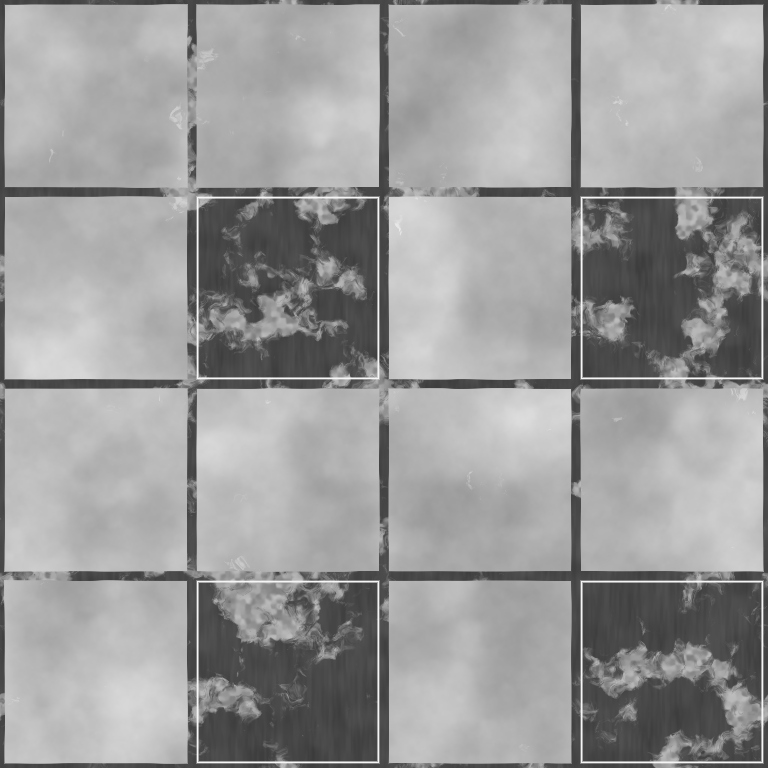
A WebGL 1 fragment shader for this pattern:

```glsl
precision highp float;

uniform vec2 u_resolution;

vec3 hash3(vec2 p, float seed) {
  vec3 q = vec3(dot(p, vec2(127.1, 311.7)), dot(p, vec2(269.5, 183.3)), dot(p, vec2(419.2, 371.9)));
  return fract(sin(q + seed * 17.3) * 43758.5);
}

// Smooth cellular noise: values of jittered points blended by distance, wrapping at period
float cellNoise(vec2 p, vec2 period, float seed) {
  vec2 cell = floor(p);
  vec2 local = p - cell;
  float total = 0.0;
  float weights = 0.0001;
  for (int y = -1; y <= 1; y++) {
    for (int x = -1; x <= 1; x++) {
      vec2 neighbour = vec2(float(x), float(y));
      vec3 h = hash3(mod(cell + neighbour, period), seed);
      float d = length(neighbour + 0.2 + 0.6 * h.xy - local);
      float w = 1.0 - smoothstep(0.0, 1.2, d);
      w *= w;
      total += w * h.z;
      weights += w;
    }
  }
  return total / weights;
}

float fbm(vec2 uv, vec2 period, float gain, float seed) {
  float total = 0.0;
  float weights = 0.0;
  float amplitude = 1.0;
  for (int octave = 0; octave < 6; octave++) {
    total += amplitude * cellNoise(uv * period, period, seed + float(octave));
    weights += amplitude;
    amplitude *= gain;
    period *= 2.0;
  }
  return total / weights;
}

// Dark stone with vertical grain and ragged pale blotches
float darkStone(vec2 uv, float blotch) {
  float grain = cellNoise(uv * vec2(180.0, 14.0), vec2(180.0, 14.0), 31.0)
              + cellNoise(uv * vec2(320.0, 48.0), vec2(320.0, 48.0), 32.0) - 1.0;
  float mottle = cellNoise(uv * 40.0, vec2(40.0), 33.0) - 0.5;
  float base = 0.28 + 0.03 * grain + 0.05 * mottle;
  float pale = 0.62 + 0.25 * (cellNoise(uv * 150.0, vec2(150.0), 34.0) - 0.5);
  return mix(base, pale, smoothstep(0.55, 0.71, blotch));
}

// Pale stone with soft clouds, different on every tile
float paleStone(vec2 uv, float blotch, float seed) {
  float cloud = fbm(uv, vec2(8.0), 0.5, seed);
  return 0.725 + 0.36 * (cloud - 0.5) + 0.1 * smoothstep(0.76, 0.84, blotch);
}

void main() {
  vec2 uv = gl_FragCoord.xy / u_resolution;
  vec2 tile = floor(uv * 4.0);
  vec2 local = fract(uv * 4.0) - 0.5;
  float pixel = 4.0 / min(u_resolution.x, u_resolution.y);

  // Shared blotch field, warped into wisps
  vec2 warp = vec2(cellNoise(uv * 48.0, vec2(48.0), 11.0), cellNoise(uv * 48.0, vec2(48.0), 12.0))
            + 0.5 * vec2(cellNoise(uv * 112.0, vec2(112.0), 13.0), cellNoise(uv * 112.0, vec2(112.0), 14.0));
  float blotch = fbm(uv + 0.016 * (warp - 0.75), vec2(18.0), 0.62, 20.0);

  // Square distance with slightly uneven edges
  float wobble = 0.005 * (cellNoise(uv * 24.0, vec2(24.0), 41.0) - 0.5);
  float square = max(abs(local.x), abs(local.y));
  float isDark = mod(tile.x, 2.0) * (1.0 - mod(tile.y, 2.0));

  float dark = darkStone(uv, blotch);
  float pale = paleStone(uv, blotch, 50.0 + 7.0 * (tile.x + 4.0 * tile.y));
  float face = 1.0 - smoothstep(-0.5 * pixel, 0.5 * pixel, square + wobble - 0.476);
  float shade = mix(dark, pale, face * (1.0 - isDark));

  // Thin white frame on the dark tiles
  float frame = 1.0 - smoothstep(-0.5 * pixel, 0.5 * pixel, abs(square - 0.471) - 0.005);
  shade = mix(shade, 0.96, frame * isDark);

  gl_FragColor = vec4(vec3(shade), 1.0);
}
```
